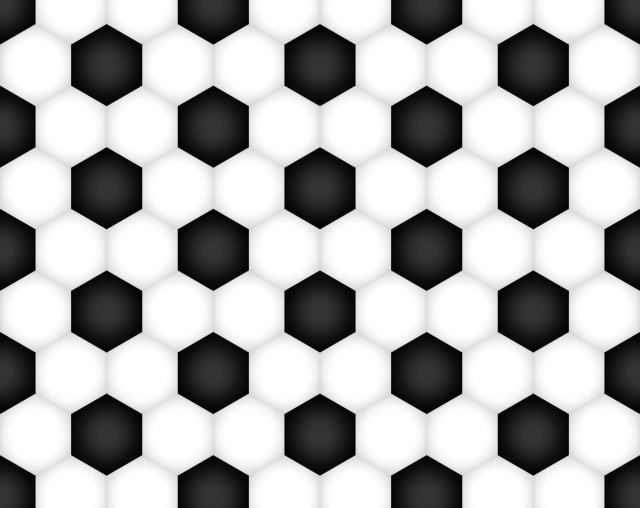
This pattern is drawn by a Shadertoy shader. Its source:

```glsl
// Football-style honeycomb: nine pointy-top hexagons across, one in three black.
// Each cell is shaded by distance from its centre; black cells form a sparser
// staggered lattice whose signed distance gives a crisp, smoothed outline.

// Offset from the nearest node of a rectangular lattice
vec2 latticeOffset(vec2 p, vec2 period) {
    return mod(p + 0.5 * period, period) - 0.5 * period;
}

// Signed distance to a pointy-top hexagon of width 1
float hexDistance(vec2 p) {
    p = abs(p);
    return max(p.x, dot(p, vec2(0.5, 0.8660254))) - 0.5;
}

void mainImage(out vec4 fragColor, in vec2 fragCoord) {
    // One unit is the width of a hexagon
    float pixel = 9.0 / iResolution.x;
    vec2 p = (fragCoord - 0.5 * iResolution.xy) * pixel + vec2(4.5, -0.058);

    // Nearest cell of the full honeycomb: two interleaved rectangular lattices
    vec2 period = vec2(1.0, 1.7320508);
    vec2 even = latticeOffset(p, period);
    vec2 odd = latticeOffset(p - 0.5 * period, period);
    vec2 cell = dot(even, even) < dot(odd, odd) ? even : odd;
    float radius = length(cell);

    // Black cells: every third hexagon, staggered from row to row
    vec2 blackPeriod = vec2(3.0, 1.7320508);
    float blackDistance = min(
        hexDistance(latticeOffset(p, blackPeriod)),
        hexDistance(latticeOffset(p - 0.5 * blackPeriod, blackPeriod)));
    float blackCover = 1.0 - smoothstep(-0.75 * pixel, 0.75 * pixel, blackDistance);

    // Padded white leather with soft grey seams, black with a faint central glow
    float seam = smoothstep(-0.05, 0.0, hexDistance(cell));
    float white = 1.0 - 0.15 * smoothstep(0.32, 0.62, radius) - 0.02 * seam;
    float black = mix(0.2, 0.015, smoothstep(0.08, 0.58, radius));

    fragColor = vec4(vec3(mix(white, black, blackCover)), 1.0);
}
```
